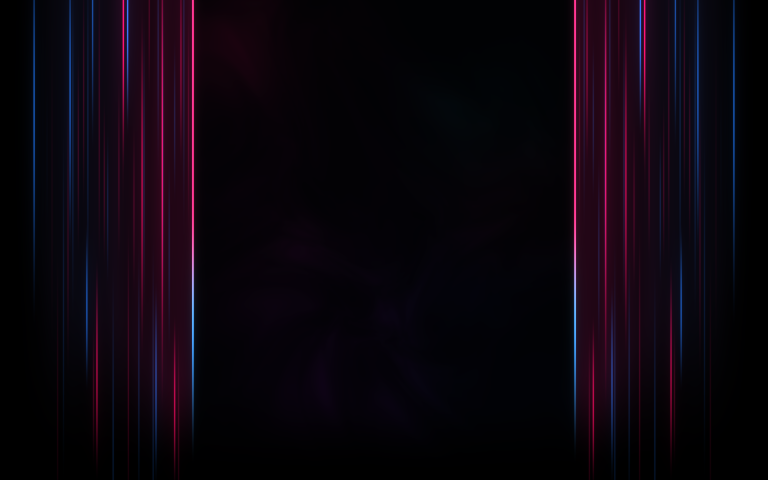
A WebGL 2 fragment shader for this background:

```glsl
#version 300 es
precision highp float;
// Two mirrored curtains of vertical neon beams frame a dark, cloudy centre.
// The x axis is folded about the middle; every beam is a thin core plus a soft
// glow, and the centre is tinted by soft spots broken up with layered sines.

uniform vec2 u_resolution;
out vec4 outColor;

const float ASPECT = 1.6;          // layout width in canvas heights
const float EDGE_X = 0.402;        // inner border of each curtain
const float CORE = 0.0016;         // beam core width
const float GLOW = 0.011;          // beam glow width
const float STREAK_STEP = 0.0105;  // spacing of the faint streaks

const vec3 VOID_COLOR = vec3(0.004, 0.006, 0.014);
const vec3 RED = vec3(0.85, 0.03, 0.31);
const vec3 BLUE = vec3(0.10, 0.42, 0.88);
const vec3 EDGE_PINK = vec3(1.0, 0.20, 0.53);
const vec3 EDGE_BLUE = vec3(0.16, 0.58, 0.92);
const vec3 HAZE_OUTER = vec3(0.042, 0.036, 0.078);
const vec3 HAZE_INNER = vec3(0.135, 0.024, 0.088);

// Main beams: x, centre height, half length, strength (red > 0, blue < 0)
const int BEAMS = 12;
const vec4 BEAM[BEAMS] = vec4[](
  vec4(0.071, 0.77, 0.46, -0.80), vec4(0.146, 0.82, 0.36, -0.75),
  vec4(0.193, 1.00, 0.32, -0.60), vec4(0.181, 0.36, 0.18, -0.70),
  vec4(0.202, 0.23, 0.24, 0.75), vec4(0.257, 0.99, 0.36, 1.00),
  vec4(0.266, 0.96, 0.25, -1.00), vec4(0.296, 0.62, 0.38, 0.75),
  vec4(0.325, 0.20, 0.22, -0.60), vec4(0.338, 0.67, 0.54, 0.90),
  vec4(0.364, 0.16, 0.19, 0.75), vec4(0.377, 0.88, 0.24, 0.45));

// Tinted spots of the centre: x, y, radius, and their colours
const int SPOTS = 6;
const vec3 SPOT[SPOTS] = vec3[](
  vec3(0.51, 0.92, 0.16), vec3(0.70, 0.22, 0.17), vec3(1.02, 0.73, 0.14),
  vec3(1.06, 0.59, 0.12), vec3(0.60, 0.57, 0.26), vec3(0.96, 0.25, 0.28));
const vec3 SPOT_COLOR[SPOTS] = vec3[](
  vec3(0.075, 0.005, 0.030), vec3(0.060, 0.004, 0.075), vec3(0.0, 0.036, 0.040),
  vec3(0.060, 0.005, 0.025), vec3(0.040, 0.005, 0.030), vec3(0.005, 0.010, 0.038));

float hash(float n) {
  return fract(sin(n * 127.1) * 43758.5);
}

// Layered, warped sines, roughly 0..1
float clouds(vec2 p) {
  float sum = 0.5, amp = 0.3;
  for (int i = 0; i < 5; i++) {
    p = mat2(1.36, 1.02, -1.02, 1.36) * p + 0.9 * sin(p.yx * 1.3);
    sum += amp * sin(p.x) * sin(p.y + 1.7);
    amp *= 0.62;
  }
  return clamp(sum, 0.0, 1.0);
}

// Thin line that keeps its energy when narrower than a pixel
float core(float d) {
  float w = max(CORE, 0.6 / u_resolution.y);
  return CORE / w * exp(-d * d / (w * w));
}

// Brightness along a beam, tapering smoothly to both tips
float taper(float y, float centre, float halfLength) {
  float t = (y - centre) / halfLength;
  float k = max(0.0, 1.0 - t * t);
  return k * k;
}

vec3 centreClouds(vec2 p) {
  float cloud = clouds(p * 6.0);
  vec3 col = VOID_COLOR;
  for (int i = 0; i < SPOTS; i++) {
    vec2 d = (p - SPOT[i].xy) / SPOT[i].z;
    col += SPOT_COLOR[i] * exp(-dot(d, d)) * (0.2 + 1.1 * cloud * cloud);
  }
  return col * smoothstep(0.0, 0.2, p.y);
}

vec3 curtainHaze(float x, float y) {
  float redness = smoothstep(0.16, 0.36, x);
  float lift = smoothstep(0.03, 0.48 - 0.25 * redness, y);
  float bands = 0.88 + 0.12 * sin(x * 95.0 + sin(y * 3.0)) * sin(x * 41.0 + 1.0);
  return mix(HAZE_OUTER, HAZE_INNER, redness) * smoothstep(0.03, 0.17, x) * lift * bands;
}

vec3 beams(float x, float y) {
  vec3 col = vec3(0.0);
  for (int i = 0; i < BEAMS; i++) {
    vec4 b = BEAM[i];
    float d = x - b.x;
    float light = core(d) + 0.10 * exp(-abs(d) / GLOW);
    col += (b.w > 0.0 ? RED : BLUE) * abs(b.w) * light * taper(y, b.y, b.z);
  }
  // Faint hashed streaks between the main beams
  float cell = floor(x / STREAK_STEP);
  float offset = (cell + 0.3 + 0.4 * hash(cell)) * STREAK_STEP;
  float level = taper(y, hash(cell + 31.0), 0.15 + 0.25 * hash(cell + 57.0));
  vec3 tint = hash(cell + 83.0) < 0.4 ? BLUE : RED;
  return col + 0.22 * tint * core(x - offset) * level * smoothstep(0.08, 0.16, x);
}

// Bright border line, pink above and blue below
vec3 borderLine(float x, float y) {
  float d = x - EDGE_X;
  float light = 1.25 * core(d) + 0.16 * exp(-abs(d) / 0.007);
  vec3 tint = mix(EDGE_BLUE, EDGE_PINK, smoothstep(0.33, 0.56, y));
  float joint = exp(-pow((y - 0.41) / 0.11, 2.0));
  return (tint + vec3(0.2, 0.15, 0.1) * joint) * light * smoothstep(0.03, 0.32, y);
}

void main() {
  vec2 uv = gl_FragCoord.xy / u_resolution;
  float x = (0.5 - abs(uv.x - 0.5)) * ASPECT;
  float inside = smoothstep(EDGE_X - 0.003, EDGE_X + 0.003, x);

  vec3 curtain = curtainHaze(x, uv.y) + beams(x, uv.y);
  vec3 col = mix(curtain, centreClouds(vec2(uv.x * ASPECT, uv.y)), inside);
  col += borderLine(x, uv.y);
  outColor = vec4(min(col, 1.0), 1.0);
}
```
